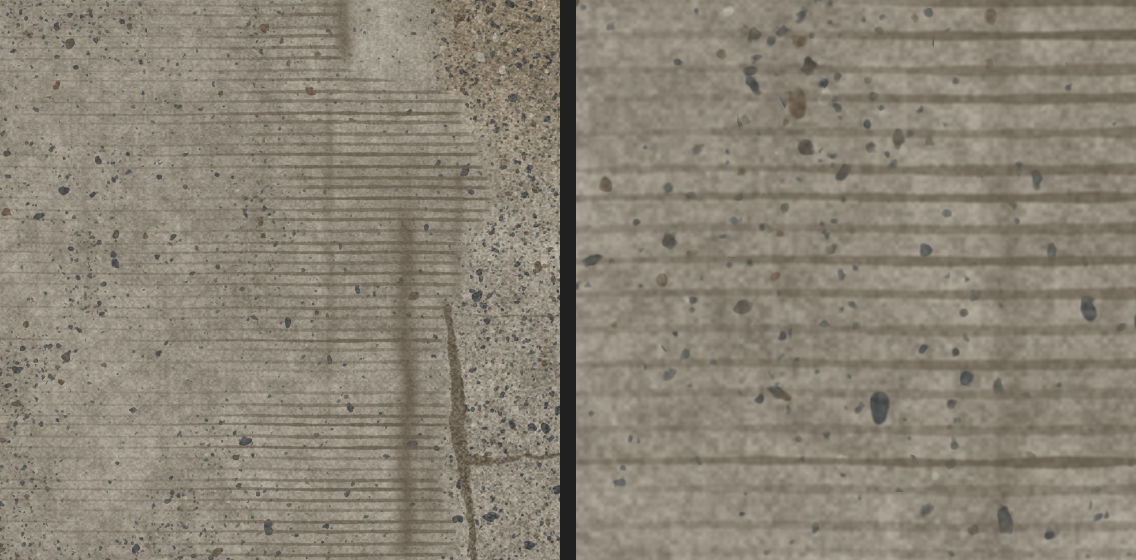
Left: the whole. Right: its middle third, enlarged.
A Shadertoy shader for this texture:

```glsl
const vec3 CEMENT = vec3(0.592, 0.565, 0.510);
const vec3 PALE = vec3(0.665, 0.645, 0.595);
const vec3 STAIN = vec3(0.405, 0.365, 0.310);
const vec3 SLATE = vec3(0.270, 0.285, 0.290);
const vec3 BROWN = vec3(0.400, 0.345, 0.280);

float hash(vec2 p) {
    return fract(sin(dot(p, vec2(127.1, 311.7))) * 43758.5453);
}

float noise(vec2 p) {
    vec2 i = floor(p), f = fract(p);
    f = f * f * (3.0 - 2.0 * f);
    return mix(mix(hash(i), hash(i + vec2(1, 0)), f.x),
               mix(hash(i + vec2(0, 1)), hash(i + vec2(1, 1)), f.x), f.y);
}

float fbm(vec2 p) {
    float sum = 0.0, amp = 0.5;
    for (int i = 0; i < 4; i++) {
        sum += amp * noise(p);
        p = p * 2.03 + 17.3;
        amp *= 0.5;
    }
    return sum / 0.9375;
}

// Soft interval: 1 between lo and hi
float band(float v, float lo, float hi, float soft) {
    return smoothstep(lo - soft, lo + soft, v) * smoothstep(hi + soft, hi - soft, v);
}

float bell(float v, float center, float width) {
    float d = (v - center) / width;
    return exp(-d * d);
}

// Scattered angular stones: x = coverage, y = random tone
vec2 stones(vec2 p, float cells, float density, float seed) {
    vec2 q = p * cells, home = floor(q), result = vec2(0);
    float ragged = noise(q * 3.5 + seed) - 0.5;
    float soft = 0.0011 * cells;
    for (int j = -1; j <= 1; j++)
    for (int i = -1; i <= 1; i++) {
        vec2 id = home + vec2(i, j) + seed;
        float pick = hash(id + 3.7), turn = 6.283 * hash(id + 9.1);
        vec2 d = q - home - vec2(i, j) - vec2(hash(id), hash(id + 5.3));
        d = mat2(cos(turn), sin(turn), -sin(turn), cos(turn)) * d;
        d.x *= mix(0.55, 1.0, hash(id + 2.9));
        float radius = mix(0.13, 0.36, pow(hash(id + 7.7), 2.0));
        float cover = smoothstep(soft, -soft, length(d) + ragged * 0.22 - radius);
        cover *= step(pick, density);
        if (cover > result.x) result = vec2(cover, hash(id + 11.3));
    }
    return result;
}

// Right end of the grooved area at height y
float grooveEnd(float y) {
    float x = mix(0.80, 0.875, bell(y, 0.69, 0.12));
    x = mix(x, 0.615, smoothstep(0.82, 0.89, y));
    return x + 0.035 * (noise(vec2(y * 28.0, 4.0)) - 0.5);
}

float grooves(vec2 p, float rows) {
    float y = p.y * rows + 0.22 * (noise(vec2(p.x * 7.0, p.y * 5.0)) - 0.5);
    float row = floor(y);
    float offset = 0.5 + 0.24 * (hash(vec2(row, 2.0)) - 0.5);
    float d = abs(fract(y) - offset) / rows;
    float center = smoothstep(0.22, 0.62, p.x);
    float width = mix(0.0014, 0.0030, center) * mix(0.6, 1.25, noise(vec2(p.x * 45.0, row * 3.1)));
    float worn = smoothstep(0.12, 0.55, noise(vec2(p.x * 6.0, row * 1.7)) + 0.45 * center);
    float strength = mix(0.42, 0.88, center) * mix(0.5, 1.0, hash(vec2(row, 8.0)));
    float smoothed = bell(p.y, 0.67, 0.035) * smoothstep(0.58, 0.45, p.x) + bell(p.y, 0.32, 0.025);
    return smoothstep(width + 0.0017, width - 0.0012, d) * strength * worn * (1.0 - 0.8 * min(smoothed, 1.0));
}

// Vertical damp streak with frayed sides
float streak(vec2 p, float x, float width, float lo, float hi) {
    float wander = 0.012 * (noise(vec2(p.y * 14.0, x * 50.0)) - 0.5);
    float fray = mix(0.55, 1.15, fbm(p * vec2(45.0, 28.0)));
    return bell(p.x, x + wander, width) * fray * band(p.y, lo, hi, 0.035);
}

float cracks(vec2 p) {
    float bend = 0.018 * (fbm(vec2(p.y * 18.0, 6.0)) - 0.5);
    float edge = 0.007 * (fbm(p * 75.0) - 0.5);
    float width = 0.006 + 0.008 * bell(p.y, 0.24, 0.11);
    float d = abs(p.x - 0.798 - 0.105 * (0.46 - p.y) - bend) - width + edge;
    float main = smoothstep(0.002, -0.002, d) * band(p.y, -0.1, 0.455, 0.008);
    float rise = 0.172 + 0.11 * (p.x - 0.83) + 0.014 * (noise(vec2(p.x * 32.0, 1.0)) - 0.5);
    float taper = mix(0.009, 0.003, smoothstep(0.83, 0.95, p.x));
    float branch = smoothstep(0.002, -0.002, abs(p.y - rise) - taper + edge) * step(0.825, p.x);
    float hair = bell(p.y, 0.433 + 0.008 * noise(vec2(p.x * 25.0, 3.0)), 0.002) * step(0.81, p.x);
    return max(max(main, branch), 0.55 * hair);
}

vec3 addStones(vec3 color, vec2 p, float cells, float density, float seed, float opacity) {
    vec2 stone = stones(p, cells, density, seed);
    vec3 tint = mix(SLATE, BROWN, smoothstep(0.5, 0.8, stone.y));
    tint = mix(tint, PALE, step(0.88, stone.y));
    return mix(color, tint, stone.x * opacity);
}

void mainImage(out vec4 fragColor, in vec2 fragCoord) {
    vec2 p = fragCoord / iResolution.xy;
    float end = grooveEnd(p.y);
    float exposed = smoothstep(-0.02, 0.05, p.x - max(end, 0.77));
    float upperRight = exposed * smoothstep(0.55, 0.9, p.y);

    // Cement with broad mottling
    vec3 color = CEMENT + 0.13 * (fbm(p * 9.0) - 0.5) + 0.15 * (fbm(p * 48.0) - 0.5);
    color = mix(color, color * vec3(0.93, 0.89, 0.84), upperRight);
    float patches = bell(p.x, 0.68, 0.05) * band(p.y, 0.87, 1.1, 0.03)
                  + bell(p.x - 0.3 * (0.12 - p.y), 0.805, 0.018) * band(p.y, 0.08, 0.15, 0.02);
    color = mix(color, PALE, 0.4 * patches);

    // Stones, clustered on the left and crowded on the right
    float cluster = smoothstep(0.36, 0.66, fbm(p * 6.0 + 2.0));
    float left = smoothstep(0.66, 0.25, p.x);
    float density = 0.05 + 0.42 * cluster * left + 0.38 * exposed + 0.15 * upperRight;
    color = addStones(color, p, 125.0, density * 0.95, 31.0, 0.6);
    color = addStones(color, p, 80.0, density * 0.70, 57.0, 0.78);
    color = addStones(color, p, 44.0, density * 0.36, 83.0, 0.88);

    // Grooves, damp streaks and cracks
    float damp = 0.42 * bell(p.x, 0.73, 0.13) * bell(p.y, 0.68, 0.065) * mix(0.5, 1.2, fbm(p * 22.0));
    damp += 0.88 * streak(p, 0.725, 0.019, 0.0, 0.62);
    damp += 0.85 * streak(p, 0.612, 0.017, 0.89, 1.1);
    damp += 0.42 * streak(p, 0.588, 0.009, 0.36, 0.82);
    damp += 0.48 * streak(p, 0.816, 0.011, 0.46, 0.70);
    damp += 0.30 * streak(p, 0.765, 0.016, 0.0, 0.20);
    damp += 0.22 * streak(p, 0.155, 0.010, 0.45, 0.75);
    float line = grooves(p, 52.0) * smoothstep(0.012, -0.012, p.x - end);
    float dark = 1.0 - (1.0 - min(damp, 0.9)) * (1.0 - line);
    color = mix(color, STAIN, max(dark, 0.92 * cracks(p)));

    // Fine sandy grain
    float grain = 0.6 * (noise(p * 250.0) - 0.5) + 0.4 * (noise(p * 410.0 + 9.0) - 0.5);
    color += grain * mix(0.17, 0.30, exposed) * mix(1.0, 0.55, dark);
    fragColor = vec4(clamp(color, 0.0, 1.0), 1.0);
}
```
